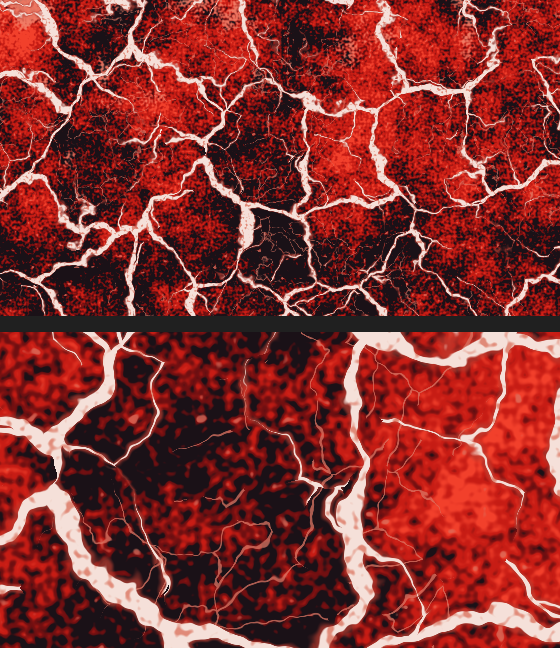
Top, the full canvas; bottom, a detail of the centre.
A Shadertoy shader for this texture:

```glsl
// Cracked red crust: pale jagged cracks over mottled red and black ground.
// Warped Voronoi borders, with some edges left out, give the cracks at three
// scales; layered gradient noise gives the stains and the grain.

vec2 hash2(vec2 p) {
    vec3 q = fract(p.xyx * vec3(0.1031, 0.1030, 0.0973));
    q += dot(q, q.yzx + 33.33);
    return fract((q.xx + q.yz) * q.zy);
}

float corner(vec2 cell, vec2 offset) {
    float angle = 6.2832 * hash2(cell).x;
    return dot(vec2(cos(angle), sin(angle)), offset);
}

float gradientNoise(vec2 p) {
    vec2 i = floor(p), f = fract(p);
    vec2 u = f * f * f * (f * (f * 6.0 - 15.0) + 10.0);
    vec2 e = vec2(1.0, 0.0);
    return mix(mix(corner(i, f), corner(i + e, f - e), u.x),
               mix(corner(i + e.yx, f - e.yx), corner(i + 1.0, f - 1.0), u.x), u.y);
}

float fbm(vec2 p) {
    float sum = 0.0, amp = 1.0;
    for (int k = 0; k < 5; k++) {
        sum += amp * gradientNoise(p);
        p = mat2(1.6, 1.2, -1.2, 1.6) * p + 17.3;
        amp *= 0.5;
    }
    return sum;
}

// x: signed distance to the nearest kept crack, y: random value of the cell
vec2 cracks(vec2 p, float scale, float keep, float thin, float thick) {
    p *= scale;
    vec2 base = floor(p), home = base, toHome = vec2(0.0);
    float nearest = 9.0;
    for (int y = -1; y <= 1; y++)
    for (int x = -1; x <= 1; x++) {
        vec2 cell = base + vec2(x, y);
        vec2 r = cell + hash2(cell) - p;
        if (dot(r, r) < nearest) {
            nearest = dot(r, r);
            home = cell;
            toHome = r;
        }
    }
    float dist = 1.0;
    for (int y = -2; y <= 2; y++)
    for (int x = -2; x <= 2; x++) {
        vec2 cell = home + vec2(x, y);
        vec2 r = cell + hash2(cell) - p;
        vec2 across = r - toHome;
        vec2 edge = hash2(cell + home + 71.0);
        if (dot(across, across) < 1e-4 || edge.x > keep) continue;
        float d = dot(0.5 * (toHome + r), normalize(across)) / scale;
        dist = min(dist, d - mix(thin, thick, edge.y));
    }
    return vec2(dist, hash2(home + 37.0).y);
}

void mainImage(out vec4 fragColor, in vec2 fragCoord) {
    vec2 p = fragCoord / iResolution.y;
    float px = 1.0 / iResolution.y;
    vec2 warped = p + 0.07 * vec2(fbm(p * 5.0 + 3.7), fbm(p * 5.0 + 51.2)) + 4.0;

    // Main cracks, tapered spurs growing from them, and a patchy hairline web
    vec2 plate = cracks(warped, 3.6, 0.83, 0.003, 0.0105);
    float mainCrack = plate.x + 0.011 * gradientNoise(p * 7.0 + 8.4);
    float spur = cracks(warped + 9.0, 8.0, 0.5, 0.002, 0.005).x
               + 0.05 * max(plate.x - 0.012, 0.0)
               + 0.008 * max(gradientNoise(p * 4.0 + 23.6), 0.0);
    float web = cracks(warped + 0.02 * fbm(p * 13.0) + 21.0, 17.0, 0.55, 0.0007, 0.0018).x
              + 0.02 * max(0.08 - gradientNoise(p * 2.6 + 5.1), 0.0);

    // Ground tone: broad stains, blotches, grain, darker plate borders
    float grain = gradientNoise(p * 112.0 + 2.3);
    float fleck = gradientNoise(p * 57.0 + 44.7);
    float tone = 2.6 * fbm(p * 3.0 + 12.9) + 1.5 * fbm(p * 15.0 + 31.4)
               + 2.1 * grain + 1.4 * fleck
               + 0.9 * (p.y - 0.5) + plate.y - 0.38
               - 0.7 * exp(-max(plate.x, 0.0) / 0.045);

    vec3 col = mix(vec3(0.10, 0.065, 0.09), vec3(0.44, 0.06, 0.065), smoothstep(-1.0, -0.3, tone));
    col = mix(col, vec3(0.78, 0.11, 0.08), smoothstep(-0.3, 0.85, tone));
    col = mix(col, vec3(0.95, 0.25, 0.17), smoothstep(0.9, 2.4, tone));

    // Pale bloom toward the upper left, and scattered chalky flecks
    float bloom = fbm(p * 5.0 + 66.1) + 0.9 * (p.y - 0.85) - 0.22 * p.x + 0.3 * grain;
    col = mix(col, vec3(0.94, 0.52, 0.43), 0.85 * smoothstep(0.08, 0.4, bloom));
    col = mix(col, vec3(0.85, 0.45, 0.38), 0.7 * smoothstep(0.44, 0.6, fleck + 0.3 * grain));

    // Flushed rims, then the chalky filling of the cracks
    float crack = min(mainCrack, spur);
    float rim = 1.0 - smoothstep(0.0, 0.006, crack + 0.004 * fleck);
    col = mix(col, vec3(0.74, 0.24, 0.19), 0.7 * rim);
    vec3 chalk = mix(vec3(0.96, 0.88, 0.85), vec3(0.88, 0.54, 0.47),
                     smoothstep(0.1, 0.5, grain + 0.5 * fleck));
    col = mix(col, vec3(0.86, 0.46, 0.39), 0.75 * (1.0 - smoothstep(-0.6 * px, 0.6 * px, web)));
    col = mix(col, chalk, 1.0 - smoothstep(-0.7 * px, 0.7 * px, crack));

    fragColor = vec4(col, 1.0);
}
```
